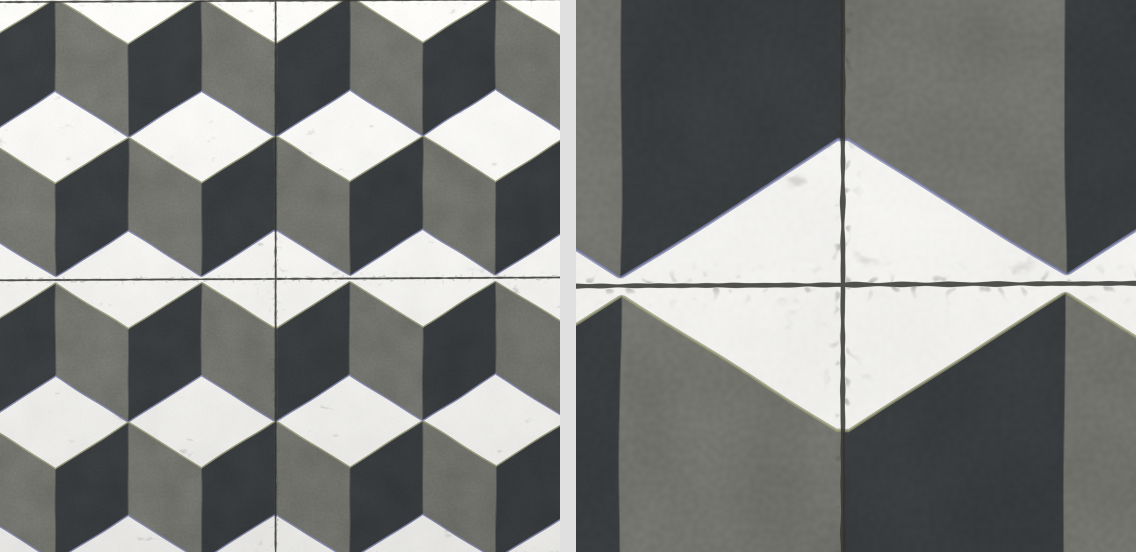
Left, the full canvas; right, a detail of the centre.
Reproduce this pattern procedurally as a Shadertoy shader.

```glsl
// Cement tiles with a tumbling-block pattern: white rhombic tops over grey and dark sides.
// Columns and rows classify each face; every tile slips slightly about its joints,
// and gradient noise adds hand-poured edges, mottling, scuffs and ragged grout.

const vec2 TILE = vec2(0.529, 0.504);    // tile size, canvas height = 1
const vec2 JOINT = vec2(0.4993, 0.4947); // crossing of the central joints
const vec2 STEP = vec2(0.1323, 0.2526);  // column width and row spacing
const float RISE = 0.0833;               // half height of a rhombic top

const vec3 WHITE = vec3(0.945, 0.943, 0.933);
const vec3 GREY = vec3(0.45, 0.45, 0.43);
const vec3 DARK = vec3(0.22, 0.235, 0.245);
const vec3 BLUE = vec3(0.46, 0.48, 0.66);
const vec3 OLIVE = vec3(0.58, 0.59, 0.44);
const vec3 GROUT = vec3(0.2, 0.2, 0.19);

vec2 gradientAt(vec2 cell) {
    vec3 h = fract(cell.xyx * vec3(0.1031, 0.103, 0.0973));
    h += dot(h, h.yzx + 33.33);
    float angle = 6.2832 * fract((h.x + h.y) * h.z);
    return vec2(cos(angle), sin(angle));
}

float gradientNoise(vec2 p) {
    vec2 i = floor(p), f = p - i;
    vec2 u = f * f * f * (f * (f * 6.0 - 15.0) + 10.0);
    vec2 e = vec2(1, 0);
    float low = mix(dot(gradientAt(i), f), dot(gradientAt(i + e), f - e), u.x);
    float high = mix(dot(gradientAt(i + e.yx), f - e.yx),
                     dot(gradientAt(i + 1.0), f - 1.0), u.x);
    return mix(low, high, u.y);
}

float fbm(vec2 p) {
    float sum = 0.0, amp = 0.5;
    for (int i = 0; i < 4; i++) {
        sum += amp * gradientNoise(p);
        p = p * 2.03 + 17.3;
        amp *= 0.5;
    }
    return sum;
}

// Colour of the block pattern at q, measured from the tile centre;
// top returns the coverage of white.
vec3 blocks(vec2 q, float px, out float top) {
    float margin = smoothstep(-px, px, abs(q.y) - STEP.y);
    q.x = clamp(q.x, -1.99 * STEP.x, 1.99 * STEP.x);
    vec2 g = q / STEP + vec2(1, 0);
    float column = floor(g.x), f = g.x - column;

    // Signed distance to the nearest rhombic top
    float row = round(g.y);
    float above = q.y - row * STEP.y;
    float centreLeft = 1.0 - mod(row + column, 2.0);
    float height = RISE * mix(f, 1.0 - f, centreLeft);
    float d = (abs(above) - height) * STEP.x / length(vec2(STEP.x, RISE));

    // Side faces alternate by column and by cube row
    float side = 1.0 - 2.0 * mod(ceil(g.y) + column, 2.0);
    float edge = min(f, 1.0 - f) * STEP.x;
    vec3 color = mix(GREY, DARK, 0.5 + 0.5 * side * clamp(edge / px, 0.0, 1.0));

    // White tops with a thin coloured fringe
    top = max(1.0 - smoothstep(-px, px, d), margin);
    color = mix(color, WHITE, top);
    float fringe = 1.0 - smoothstep(0.0006, 0.0006 + px, abs(d));
    return mix(color, above > 0.0 ? BLUE : OLIVE, 0.7 * fringe * (1.0 - margin));
}

// Uneven pigment, broad shading and faint scuffs on the white
vec3 weather(vec3 color, vec2 p, vec2 id, float top) {
    float mottling = fbm(p * 14.0 + id * 7.1);
    float grain = gradientNoise(p * 230.0);
    color *= 1.0 + mix(0.15, 0.035, top) * mottling + mix(0.05, 0.012, top) * grain;
    color *= 1.0 + 0.05 * p.y * (1.0 + top) - 0.05 * p.x * (1.0 - top);
    float scuff = smoothstep(0.24, 0.42, fbm(p * vec2(24, 38) + id * 3.7));
    return color * (1.0 - 0.12 * scuff * top);
}

// Ragged joint line with crumbs along both sides
vec3 addGrout(vec3 color, vec2 p, vec2 local, float px) {
    vec2 gap = 0.5 * TILE - abs(local);
    float d = min(gap.x, gap.y);
    float width = 0.0012 + 0.0009 * gradientNoise(p * 70.0);
    float line = 1.0 - smoothstep(width - 0.5 * px, width + px, d);
    float crumbs = smoothstep(0.2, 0.5, gradientNoise(p * 150.0)) * exp(-d / 0.004);
    return mix(color, GROUT, max(0.85 * line, 0.45 * crumbs));
}

void mainImage(out vec4 fragColor, in vec2 fragCoord) {
    float px = 1.0 / iResolution.y;
    vec2 p = fragCoord * px - JOINT;
    p.y -= 0.005 * p.x; // slight tilt of the laid row

    vec2 id = floor(p / TILE);
    vec2 local = p - (id + 0.5) * TILE;
    vec2 slip = vec2(0.002, 0.006) * (2.0 * id + 1.0);
    vec2 wobble = vec2(gradientNoise(p * 11.0 + id * 5.3),
                       gradientNoise(p * 11.0 + id * 9.1 + 40.0));

    float top;
    vec3 color = blocks(local - slip + 0.0025 * wobble, px, top);
    color = weather(color, p, id, top);
    color = addGrout(color, p, local, px);
    fragColor = vec4(clamp(color, 0.0, 1.0), 1.0);
}
```
